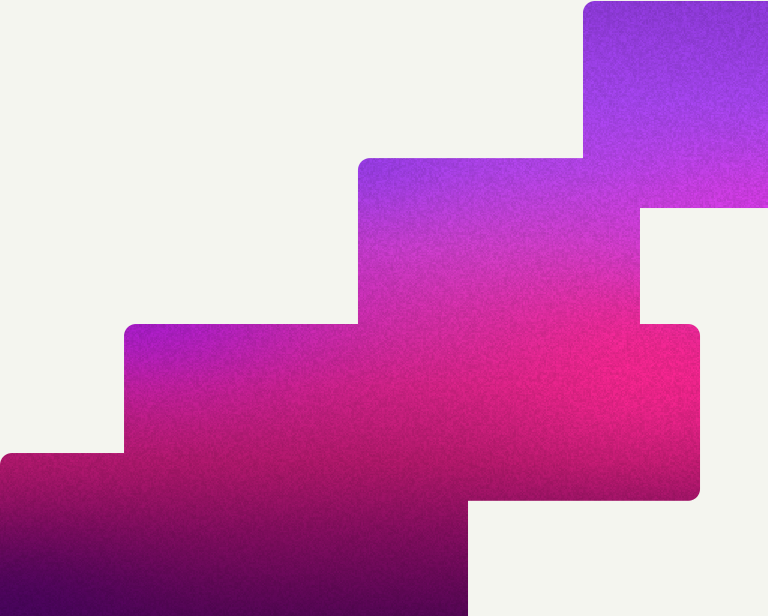
Give the GLSL for this background, as a Shadertoy shader.

```glsl
// A rising staircase of rounded blocks on a pale ground, merged by distance functions.
// The blocks share one vertical colour ramp, tinted by soft elliptical glows
// and covered with fine film grain. Lengths are fractions of the canvas width.

#define CORNER_RADIUS 0.0156
#define GRAIN_CELLS 512.0
#define GRAIN_AMOUNT 0.17
#define PAPER vec3(0.957, 0.961, 0.937)
#define VIOLET vec3(0.60, 0.09, 0.80)
#define INDIGO vec3(0.55, 0.22, 0.87)
#define HOT_PINK vec3(0.95, 0.14, 0.54)
#define ORCHID vec3(0.80, 0.22, 0.87)

const int STOPS = 9;

// Signed distance to a rounded box given by two opposite corners
float roundedBox(vec2 p, vec2 low, vec2 high) {
    vec2 q = abs(p - 0.5 * (low + high)) - 0.5 * (high - low) + CORNER_RADIUS;
    return length(max(q, 0.0)) + min(max(q.x, q.y), 0.0) - CORNER_RADIUS;
}

// Union of the four steps, from the lowest to the highest
float staircase(vec2 p) {
    float d = roundedBox(p, vec2(0.0, -0.1), vec2(0.6094, 0.2122));
    d = min(d, roundedBox(p, vec2(0.1615, 0.150), vec2(0.9115, 0.3802)));
    d = min(d, roundedBox(p, vec2(0.4661, 0.250), vec2(0.8333, 0.5962)));
    return min(d, roundedBox(p, vec2(0.7591, 0.5312), vec2(1.1, 0.8008)));
}

float hash(vec2 p) {
    vec3 q = fract(p.xyx * 0.1031);
    q += dot(q, q.yzx + 33.33);
    return fract((q.x + q.y) * q.z);
}

float valueNoise(vec2 p) {
    vec2 cell = floor(p), f = fract(p);
    f = f * f * (3.0 - 2.0 * f);
    vec2 e = vec2(0.0, 1.0);
    return mix(mix(hash(cell), hash(cell + e.yx), f.x),
               mix(hash(cell + e.xy), hash(cell + e.yy), f.x), f.y);
}

// Soft elliptical falloff, 1 at the centre
float glow(vec2 p, vec2 centre, vec2 radius) {
    vec2 q = (p - centre) / radius;
    return exp(-dot(q, q));
}

// Vertical ramp from dark plum to violet
vec3 ramp(float y) {
    float heights[STOPS] = float[](0.0, 0.11, 0.20, 0.30, 0.40, 0.48, 0.58, 0.67, 0.80);
    vec3 colours[STOPS] = vec3[](
        vec3(0.32, 0.02, 0.32), vec3(0.50, 0.05, 0.36), vec3(0.67, 0.09, 0.40),
        vec3(0.79, 0.13, 0.50), vec3(0.80, 0.19, 0.65), vec3(0.78, 0.24, 0.77),
        vec3(0.68, 0.26, 0.88), vec3(0.62, 0.26, 0.90), vec3(0.54, 0.22, 0.83));
    vec3 colour = colours[0];
    for (int i = 1; i < STOPS; i++) {
        float t = clamp((y - heights[i - 1]) / (heights[i] - heights[i - 1]), 0.0, 1.0);
        colour = mix(colour, colours[i], t);
    }
    return colour;
}

vec3 blockColour(vec2 p) {
    vec3 colour = ramp(p.y);
    colour = mix(colour, VIOLET, 0.85 * glow(p, vec2(0.16, 0.41), vec2(0.24, 0.12)));
    colour = mix(colour, INDIGO, 0.80 * glow(p, vec2(0.44, 0.61), vec2(0.16, 0.09)));
    colour = mix(colour, HOT_PINK, 0.80 * glow(p, vec2(0.86, 0.32), vec2(0.21, 0.12)));
    colour = mix(colour, ORCHID, 0.90 * glow(p, vec2(1.0, 0.52), vec2(0.18, 0.08)));
    // Cool the lower left corner
    return mix(colour, vec3(0.25, 0.01, 0.36), 0.7 * glow(p, vec2(0.0), vec2(0.20, 0.10)));
}

void mainImage(out vec4 fragColor, in vec2 fragCoord) {
    vec2 p = fragCoord / iResolution.x;
    float pixel = 1.0 / iResolution.x;

    // Fine and medium grain, centred on zero
    float grain = 0.6 * hash(floor(p * GRAIN_CELLS))
                + 0.4 * valueNoise(p * GRAIN_CELLS * 0.6 + 17.0) - 0.5;
    vec3 colour = blockColour(p) * (1.0 + GRAIN_AMOUNT * grain);

    float coverage = clamp(0.5 - staircase(p) / pixel, 0.0, 1.0);
    fragColor = vec4(mix(PAPER, colour, coverage), 1.0);
}
```
